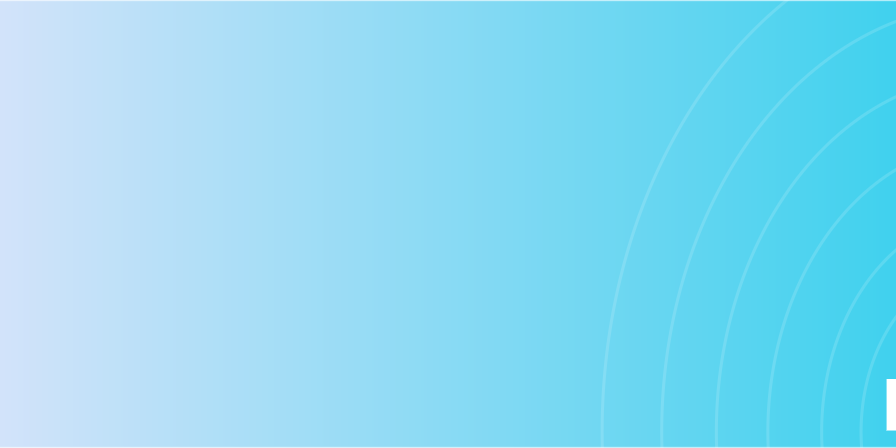
Give the GLSL for this background, as a Shadertoy shader.

```glsl
const vec3 LAVENDER = vec3(0.825, 0.890, 0.980);
const vec3 CYAN = vec3(0.250, 0.820, 0.932);
const vec3 WHITE = vec3(1.0);

// Lengths are in canvas heights
const vec2 RING_CENTER = vec2(2.206, 0.036);
const float RING_STRETCH = 1.31;
const float RING_HALF_WIDTH = 0.0034;
const float RING_OPACITY = 0.14;
const int RING_COUNT = 6;
const float RING_RADII[RING_COUNT] = float[](0.862, 0.729, 0.607, 0.492, 0.372, 0.284);

const vec2 BLOCK_CENTER = vec2(2.010, 0.0965);
const vec2 BLOCK_HALF_SIZE = vec2(0.031, 0.0575);

const float BORDER_WIDTH = 0.0026;
const float BORDER_OPACITY = 0.6;

// Antialiased coverage of the inside of a signed distance
float coverage(float dist, float pixel) {
    return clamp(0.5 - dist / pixel, 0.0, 1.0);
}

// Approximate distance to an ellipse outline, stretched vertically
float ellipseDistance(vec2 p, float radius) {
    vec2 q = vec2(p.x, p.y / RING_STRETCH);
    float len = max(length(q), 1e-4);
    float slope = length(vec2(q.x, q.y / RING_STRETCH)) / len;
    return abs(len - radius) / max(slope, 1e-4);
}

float boxDistance(vec2 p, vec2 halfSize) {
    vec2 d = abs(p) - halfSize;
    return length(max(d, 0.0)) + min(max(d.x, d.y), 0.0);
}

void mainImage(out vec4 fragColor, in vec2 fragCoord) {
    float pixel = 1.0 / iResolution.y;
    vec2 p = fragCoord * pixel;

    // Horizontal sky gradient
    vec3 color = mix(LAVENDER, CYAN, fragCoord.x / iResolution.x);

    // Faint concentric rings
    float rings = 0.0;
    for (int i = 0; i < RING_COUNT; i++) {
        float dist = ellipseDistance(p - RING_CENTER, RING_RADII[i]);
        rings = max(rings, coverage(dist - RING_HALF_WIDTH, pixel));
    }
    color = mix(color, WHITE, rings * RING_OPACITY);

    // Pale hairlines along the top and bottom
    float edge = min(p.y, 1.0 - p.y);
    color = mix(color, WHITE, coverage(edge - BORDER_WIDTH, pixel) * BORDER_OPACITY);

    // White block cut by the right edge
    float block = boxDistance(p - BLOCK_CENTER, BLOCK_HALF_SIZE);
    color = mix(color, WHITE, coverage(block, pixel));

    fragColor = vec4(color, 1.0);
}
```
